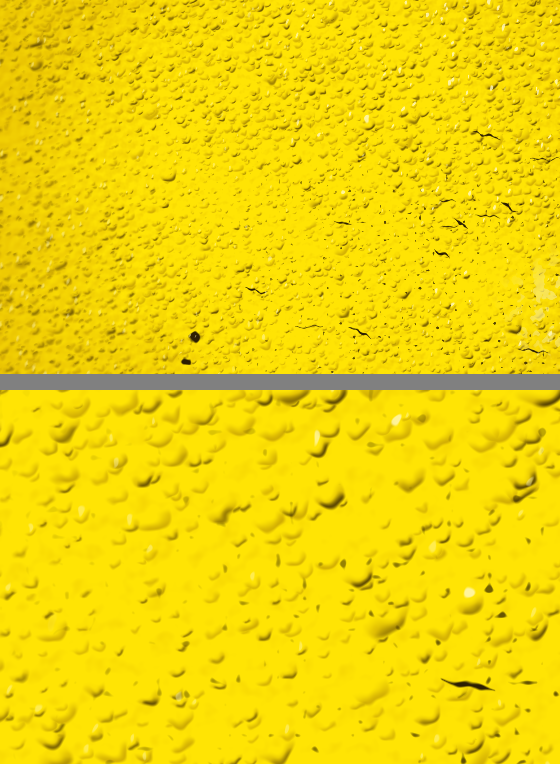
Top, the full canvas; bottom, a detail of the centre.
Reproduce this texture procedurally as a Shadertoy shader.

```glsl
#define BRIGHT vec3(1.0, 0.895, 0.015)
#define GOLD vec3(0.915, 0.765, 0.008)
#define OCHRE vec3(0.70, 0.54, 0.015)
#define UMBER vec3(0.13, 0.08, 0.01)
#define PALE vec3(0.97, 0.91, 0.48)
#define SHADE_DIR vec2(0.47, -0.883)
#define BUBBLE_SIZE 0.028
#define MAX_BLUR 0.007
#define CRACKS 13

vec2 hash2(vec2 p) {
    vec3 q = fract(p.xyx * vec3(0.1031, 0.1030, 0.0973));
    q += dot(q, q.yzx + 33.33);
    return fract((q.xx + q.yz) * q.zy);
}

float gradientAt(vec2 cell, vec2 offset) {
    float angle = 6.2832 * hash2(cell).x;
    return dot(vec2(cos(angle), sin(angle)), offset);
}

float gradientNoise(vec2 p) {
    vec2 i = floor(p), f = fract(p);
    vec2 u = f * f * f * (f * (f * 6.0 - 15.0) + 10.0);
    vec2 e = vec2(1, 0);
    return mix(mix(gradientAt(i, f), gradientAt(i + e, f - e), u.x),
               mix(gradientAt(i + e.yx, f - e.yx), gradientAt(i + 1.0, f - 1.0), u.x), u.y);
}

// Bubbles crowd the top and thin out along a diagonal smooth band
float coverage(vec2 p) {
    float above = p.y - 0.70 + 0.30 * p.x;
    float upper = smoothstep(0.0, 0.22, above);
    float lower = smoothstep(0.04, 0.2, -above) * (1.0 - 0.6 * smoothstep(0.4, 0.9, p.x));
    return 0.17 + 0.7 * upper + 0.45 * lower + 0.35 * gradientNoise(p * 5.0);
}

// x: soft shade, y: deep shadow, z: glint
vec3 bubbles(vec2 p, float size, float density, float blur) {
    vec2 q = p / size;
    vec2 warp = 0.2 * vec2(gradientNoise(q * 1.7), gradientNoise(q * 1.7 + 41.0));
    vec3 result = vec3(0);
    for (int y = -1; y <= 1; y++)
    for (int x = -1; x <= 1; x++) {
        vec2 id = floor(q) + vec2(x, y);
        vec2 place = hash2(id + size * 900.0);
        vec2 kind = hash2(id + 57.0 + size * 700.0);
        if (kind.x > density * coverage((id + 0.5) * size)) continue;

        float radius = mix(0.24, 0.54, kind.y);
        vec2 v = (q + warp - id - mix(vec2(0.1), vec2(0.9), place)) / radius;
        float d = length(v);
        float facing = dot(v, SHADE_DIR) / max(d, 0.01);
        float soft = blur / (size * radius);
        float edge = 1.0 - smoothstep(1.0 - 0.5 * soft, 1.12 + soft, d);
        float rim = smoothstep(0.45 - soft, 1.0, d) * edge / (1.0 + 0.6 * soft);
        float shade = rim * smoothstep(-0.1, 0.9, facing);
        float crest = rim * smoothstep(0.3, 1.0, -facing);
        float strength = fract(place.x * 7.3 + kind.y * 3.1);
        float deep = smoothstep(0.72 - soft, 1.0, d) * edge * smoothstep(0.55, 0.95, facing);
        deep *= smoothstep(0.3, 1.0, strength) / (1.0 + 2.0 * soft);

        vec2 spark = (v - vec2(0.15, 0.3)) * vec2(2.6, 1.4);
        spark.x -= 0.5 * spark.y;
        float glint = 1.0 - smoothstep(0.45, 0.6 + 2.0 * soft, length(spark));
        glint *= step(0.87, fract(strength * 9.7 + place.y)) * smoothstep(0.45, 0.9, p.x);
        result = max(result, vec3(shade - 0.35 * crest, deep, glint));
    }
    return result;
}

// Short ragged tears and two round pits
float tears(vec2 p, float aspect, float blur) {
    float mask = 0.0;
    for (int i = 0; i < CRACKS; i++) {
        vec2 a = hash2(vec2(i, 17)), b = hash2(vec2(i, 71));
        vec2 v = p - vec2(mix(0.36, 0.98, a.x) * aspect, mix(0.04, 0.64, a.y));
        v.y += v.x * mix(-0.1, 0.7, b.x);
        v.y += 0.012 * gradientNoise(vec2(v.x * 45.0, i * 5));
        float span = mix(0.015, 0.045, b.y);
        float taper = 1.0 - v.x * v.x / (span * span);
        float width = mix(0.0015, 0.0055, b.x) * (0.7 + gradientNoise(p * 90.0));
        float body = 1.0 - smoothstep(-blur, blur, abs(v.y) - width * taper);
        mask = max(mask, body * smoothstep(0.0, 0.15, taper));
    }
    for (int i = 0; i < 2; i++) {
        float n = float(i);
        vec2 v = p - vec2(0.523, 0.098) + n * vec2(0.026, 0.066);
        float d = length(v * vec2(0.85, 1.1)) + 0.008 * gradientNoise(p * 70.0);
        mask = max(mask, 1.0 - smoothstep(-0.003, 0.004, d - 0.014 + 0.005 * n));
    }
    return mask;
}

void mainImage(out vec4 fragColor, in vec2 fragCoord) {
    vec2 p = fragCoord / iResolution.y;
    float aspect = iResolution.x / iResolution.y;
    float defocus = 1.0 - smoothstep(0.0, 0.75, p.x + 0.25 * p.y);
    float blur = max(0.8 / iResolution.y, mix(0.0014, MAX_BLUR, defocus));

    // Broad light and fine paint relief
    float tone = 1.08 - smoothstep(0.3, 1.15, length(p - vec2(0.92, 0.5)));
    tone += 0.22 * gradientNoise(p * 3.5);
    float relief = gradientNoise(p * 48.0) - gradientNoise(p * 48.0 + 0.35 * SHADE_DIR);
    tone += relief * mix(0.75, 0.4, defocus) + 0.25 * gradientNoise(p * 130.0) * (1.0 - defocus);
    vec3 color = mix(GOLD, BRIGHT, clamp(tone, -0.35, 1.0));

    // Three sizes of paint bubbles
    vec3 bumps = bubbles(p, BUBBLE_SIZE, 1.0, blur);
    bumps = max(bumps, bubbles(p + 3.0, BUBBLE_SIZE * 0.6, 0.5, blur) * vec3(0.8, 0.8, 0.5));
    bumps = max(bumps, bubbles(p, BUBBLE_SIZE * 1.7, 0.16, blur));
    color = mix(color, OCHRE, clamp(bumps.x * 0.6, 0.0, 1.0));
    color = mix(color, UMBER, bumps.y * 0.8);

    // Dark specks, tears and chipped pale flakes
    float speckArea = smoothstep(0.35, 1.0, p.x) * (1.0 - smoothstep(0.4, 0.8, p.y));
    float speck = smoothstep(0.40, 0.56, gradientNoise(p * 85.0) + 0.12 * gradientNoise(p * 13.0));
    color = mix(color, UMBER, 0.75 * speck * speckArea);
    float chips = gradientNoise(p * 26.0) + 0.5 * gradientNoise(p * 70.0);
    float corner = 1.0 - smoothstep(0.05, 0.2, length(p - vec2(aspect, 0.17)));
    color = mix(color, PALE, 0.7 * corner * smoothstep(0.08, 0.2, chips));
    color = mix(color, UMBER, 0.95 * tears(p, aspect, blur));
    color = mix(color, vec3(1.0, 0.97, 0.72), 0.85 * bumps.z);
    fragColor = vec4(clamp(color, 0.0, 1.0), 1.0);
}
```
